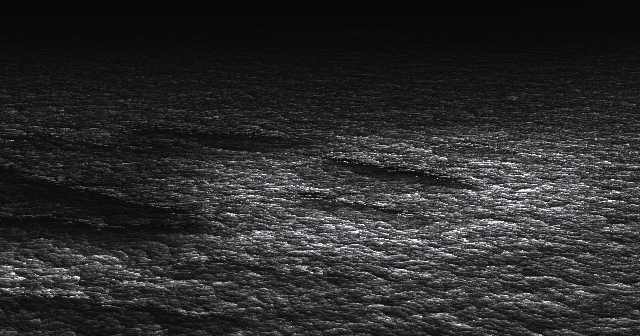
Write a WebGL 2 fragment shader that draws this texture.

```glsl
#version 300 es
precision highp float;
// A dark sea at night with broken moonlight on the chop.
// Cellular facets in perspective, dark below and lit above, make the ripples;
// pools of light and the shadowed faces of long swells set their brightness.
uniform vec2 u_resolution;
out vec4 fragColor;

vec2 hash2(vec2 cell) {
  vec3 h = fract(cell.xyx * vec3(0.1031, 0.1030, 0.0973));
  h += dot(h, h.yzx + 33.33);
  return fract((h.xx + h.yz) * h.zy);
}

// Height above the nearest scattered point: a ramp with a sharp crest.
float facet(vec2 p) {
  vec2 cell = floor(p), local = fract(p), nearest = vec2(4.0);
  for (int y = -1; y <= 1; y++) {
    for (int x = -1; x <= 1; x++) {
      vec2 side = vec2(x, y);
      vec2 toPoint = side + hash2(cell + side) - local;
      if (dot(toPoint, toPoint) < dot(nearest, nearest)) nearest = toPoint;
    }
  }
  return -nearest.y - 0.25 * nearest.x;
}

float ripples(vec2 p) {
  float sum = 0.0, scale = 0.75;
  for (int i = 0; i < 4; i++) {
    float weight = (i == 1 || i == 2) ? 0.28 : 0.22;
    // Layered sines bend the cells into uneven wavelets.
    vec2 q = p * scale + float(i) * vec2(17.3, 9.1);
    q += 0.35 * sin(q.yx * vec2(1.3, 0.9) + 1.7 * sin(q * 0.6));
    sum += weight * facet(q);
    scale *= 2.05;
  }
  return sum;
}

float glow(vec2 p, vec2 center, vec2 radius) {
  vec2 d = (p - center) / radius;
  return exp(-dot(d, d));
}

// Shadow below a crest running from a to b, fading downward.
float swell(vec2 p, vec2 a, vec2 b, float depth) {
  float t = (p.x - a.x) / (b.x - a.x);
  float below = mix(a.y, b.y, t) + 0.010 * sin(t * 6.0) - p.y;
  float span = smoothstep(-0.12, 0.15, t) * smoothstep(1.12, 0.8, t);
  float fall = max(below, 0.0) / depth;
  return span * smoothstep(-0.010, 0.006, below) * exp(-fall * fall);
}

void main() {
  vec2 uv = gl_FragCoord.xy / u_resolution;
  float aspect = u_resolution.x / u_resolution.y;

  // Perspective plane of the water.
  float depth = 1.0 / (1.3 - uv.y);
  vec2 water = vec2((uv.x - 0.5) * aspect * depth * 15.0, depth * 40.0);
  water.y += 0.10 * water.x;
  float chop = ripples(water);
  float roll = sin(water.y * 2.1 + 2.0 * sin(water.x * 0.5 + water.y * 0.3));
  roll *= sin(water.x * 0.4 - water.y * 0.7);

  // Uneven edges for the light and the swells.
  vec2 p = uv + 0.006 * sin(uv.yx * vec2(47.0, 38.0) + 2.0 * sin(uv * 23.0));
  p.y += 0.03 * chop;

  // Moonlight pools.
  float light = 0.105 * smoothstep(0.97, 0.50, uv.y);
  light += 0.30 * glow(p, vec2(0.82, 0.44), vec2(0.12, 0.11));
  light += 0.27 * glow(p, vec2(0.58, 0.33), vec2(0.20, 0.10));
  light += 0.24 * glow(p, vec2(0.41, 0.46), vec2(0.10, 0.06));
  light += 0.18 * glow(p, vec2(0.67, 0.55), vec2(0.22, 0.05));
  light += 0.16 * glow(p, vec2(0.07, 0.20), vec2(0.16, 0.07));
  light += 0.09 * glow(p, vec2(0.70, 0.17), vec2(0.30, 0.18));
  light += 0.08 * glow(p, vec2(0.36, 0.25), vec2(0.15, 0.12));
  light += 0.06 * glow(p, vec2(1.00, 0.42), vec2(0.14, 0.28));

  // Shadowed swells, from far to near.
  float lit = 1.0 - 0.45 * glow(p, vec2(0.08, 0.43), vec2(0.22, 0.14));
  lit *= 1.0 - 0.75 * swell(p, vec2(0.19, 0.61), vec2(0.50, 0.60), 0.05);
  lit *= 1.0 - 0.60 * swell(p, vec2(-0.1, 0.59), vec2(0.33, 0.57), 0.04);
  lit *= 1.0 - 0.60 * swell(p, vec2(0.68, 0.565), vec2(0.88, 0.53), 0.025);
  lit *= 1.0 - 0.90 * swell(p, vec2(0.49, 0.53), vec2(0.74, 0.47), 0.034);
  lit *= 1.0 - 0.80 * swell(p, vec2(-0.1, 0.53), vec2(0.33, 0.36), 0.09);
  lit *= 1.0 - 0.75 * swell(p, vec2(0.45, 0.415), vec2(0.68, 0.37), 0.03);
  lit *= 1.0 - 0.80 * swell(p, vec2(-0.1, 0.35), vec2(0.33, 0.335), 0.06);
  lit *= 1.0 - 0.50 * swell(p, vec2(0.26, 0.22), vec2(0.58, 0.19), 0.06);
  lit *= 1.0 - 0.60 * swell(p, vec2(-0.1, 0.14), vec2(0.38, 0.07), 0.09);
  light *= lit;

  // Sharp glints near, flatter texture far away.
  float contrast = mix(6.2, 3.2, smoothstep(0.50, 0.90, uv.y));
  float shine = light * exp2(contrast * chop + 0.45 * roll);

  // Spray on two crests and a faint distant streak.
  float spray = 0.13 * glow(p, vec2(0.40, 0.63), vec2(0.03, 0.010));
  spray += 0.10 * glow(p, vec2(0.07, 0.48), vec2(0.05, 0.014));
  spray += 0.03 * glow(p, vec2(0.53, 0.905), vec2(0.10, 0.005));
  shine += spray * smoothstep(-0.3, 0.3, chop);

  float haze = mix(0.040, 0.030, smoothstep(0.6, 1.0, uv.y));
  vec3 color = haze * vec3(0.97, 0.97, 1.1);
  color += shine / (1.0 + 0.5 * shine) * vec3(0.985, 0.985, 1.0);
  fragColor = vec4(min(color, 1.0), 1.0);
}
```
